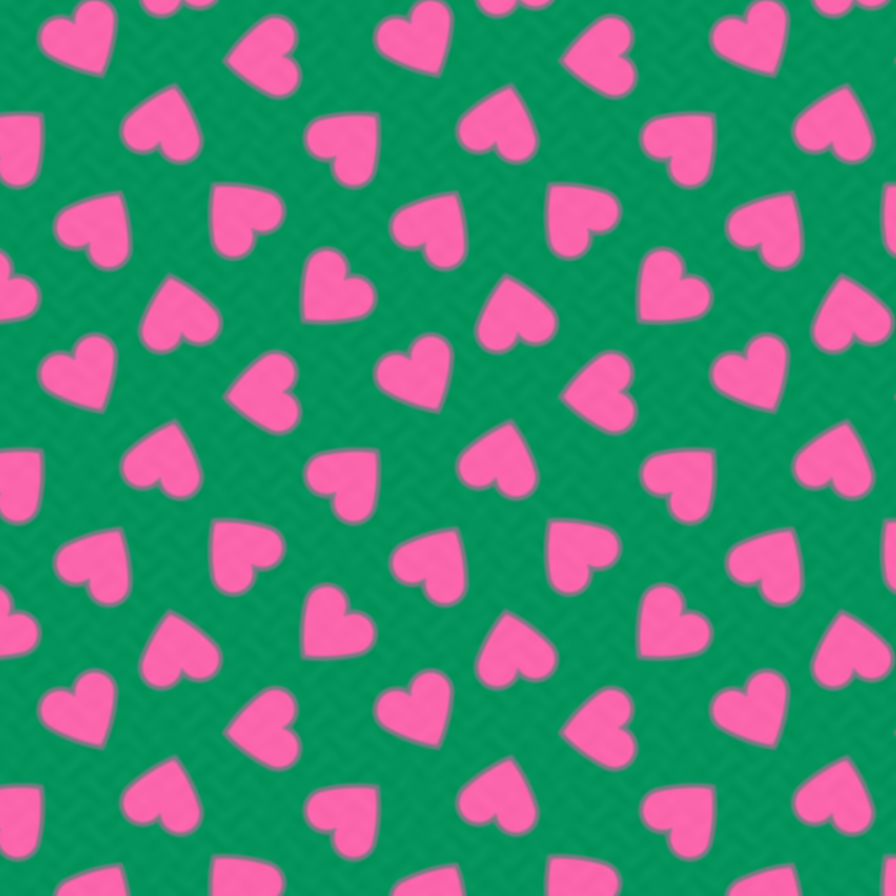
A WebGL 2 fragment shader for this pattern:

```glsl
#version 300 es
precision highp float;
// Pink hearts scattered on green, eight to a square tile, 8/3 tiles across.
// Hearts sit on a checkerboard, each nudged and turned; the heart is built
// from lobe circles and wide side arcs, with a soft grey rim.
uniform vec2 u_resolution;
out vec4 outColor;

// Nudge (x, y) and tip direction in degrees, y pointing down
const vec3 POSES[8] = vec3[8](
  vec3(0.01, 0.01, 62.0), vec3(0.11, 0.19, 175.0),
  vec3(0.18, 0.18, -45.0), vec3(-0.03, -0.06, -75.0),
  vec3(0.20, 0.17, -58.0), vec3(-0.17, 0.03, -131.0),
  vec3(-0.08, 0.01, 135.0), vec3(0.11, 0.21, -102.0));

// Signed distance to a heart with its tip towards -y
float heartDistance(vec2 p) {
  p.x = sqrt(p.x * p.x + 0.0004); // mirror, slightly rounding tip and notch
  vec2 lobeCenter = vec2(0.232, 0.1875);
  float lobe = length(p - lobeCenter) - 0.254;
  float side = length(p - vec2(-1.18, 1.065)) - 1.917;
  float cut = max(dot(p - lobeCenter, vec2(0.528, 0.85)), p.y - 0.29);
  return min(lobe, max(side, cut));
}

// Distance to the nearest heart of a tile four cells wide
float heartsDistance(vec2 p) {
  float nearest = 4.0;
  for (int i = 0; i < 8; i++) {
    int row = i / 2;
    vec2 home = vec2(2 * (i % 2) + 1 - row % 2, float(row) + 0.5);
    vec2 local = mod(p - home - POSES[i].xy + 2.0, 4.0) - 2.0;
    float angle = radians(POSES[i].z);
    vec2 tip = vec2(cos(angle), sin(angle));
    vec2 across = vec2(-tip.y, tip.x);
    nearest = min(nearest, heartDistance(vec2(dot(local, across), -dot(local, tip))));
  }
  return nearest;
}

// Faint cloth mottling from layered sines, about -1 to 1
float mottle(vec2 p) {
  float a = sin(p.x * 17.0 + 2.0 * sin(p.y * 11.0));
  float b = sin(p.y * 23.0 + 2.0 * sin(p.x * 13.0 + 1.0));
  return 0.5 * (a + b);
}

void main() {
  // Checkerboard cells, with y running down from the top edge
  float cells = 32.0 / 3.0;
  vec2 p = vec2(gl_FragCoord.x, u_resolution.y - gl_FragCoord.y) / u_resolution.y * cells;
  float pixel = cells / u_resolution.y;
  float d = heartsDistance(p);

  // Green ground, grey rim, pink heart
  float blur = max(0.055, pixel);
  vec3 color = vec3(0.01, 0.58, 0.36) + 0.012 * mottle(p);
  color = mix(color, vec3(0.47, 0.48, 0.51), 1.0 - smoothstep(0.0, blur, d));
  vec3 pink = vec3(0.985, 0.395, 0.67) + 0.008 * mottle(p + 5.0);
  color = mix(color, pink, 1.0 - smoothstep(-blur, 0.0, d));
  outColor = vec4(color, 1.0);
}
```
